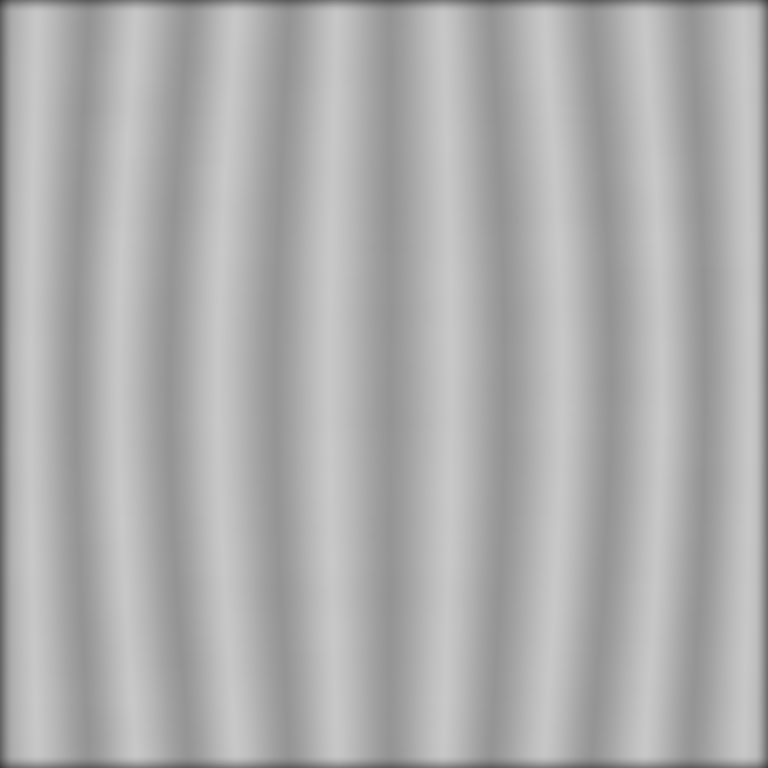
Write a Shadertoy shader that draws this texture.

```glsl
// Soft grey vertical folds that bow outwards at mid height, inside a blurred dark rim.

const float PI = 3.14159265;
const float FOLD_WIDTH = 0.1302;   // spacing of the folds at top and bottom
const float FOLD_CENTRE = 0.508;   // the straight valley
const float BOW_AMOUNT = 0.027;    // largest sideways shift
const float BOW_SPAN = 0.521;      // distance at which the shift returns to zero
const float CREST_PLACE = 0.525;   // crest between two valleys, leaning outwards
const float RIM_WIDTH = 0.017;
const float RIM_FLOOR = 0.22;      // darkest the blurred rim would become
const vec3 VALLEY = vec3(0.582);
const vec3 MIDTONE = vec3(0.682);
const vec3 CREST = vec3(0.780);

// Sine-free hash, 0 to 1
float hash21(vec2 p) {
    vec3 q = fract(vec3(p.xyx) * 0.1031);
    q += dot(q, q.yzx + 33.33);
    return fract((q.x + q.y) * q.z);
}

// Smooth value noise, 0 to 1
float valueNoise(vec2 p) {
    vec2 cell = floor(p);
    vec2 f = fract(p);
    f = f * f * (3.0 - 2.0 * f);
    float low = mix(hash21(cell), hash21(cell + vec2(1.0, 0.0)), f.x);
    float high = mix(hash21(cell + vec2(0.0, 1.0)), hash21(cell + 1.0), f.x);
    return mix(low, high, f.y);
}

// Undo the bow by fixed-point iteration; returns the offset on straight folds
float straighten(float x, float y) {
    float swell = pow(max(sin(PI * y), 0.0), 1.15);
    float bow = BOW_AMOUNT * mix(0.06, 1.0, swell);
    float offset = x;
    for (int i = 0; i < 4; i++) {
        offset = x - bow * sin(PI * offset / BOW_SPAN);
    }
    return offset;
}

// Fold height: 0 in the valley, 1 on the crest, between a triangle and a cosine
float foldHeight(float phase, float crest) {
    float p = fract(phase);
    float triangle = min(p / crest, (1.0 - p) / (1.0 - crest));
    float wave = 0.5 - 0.5 * cos(PI * triangle);
    return mix(triangle, wave, 0.5);
}

vec3 foldColour(float height) {
    vec3 lower = mix(VALLEY, MIDTONE, clamp(height * 2.0, 0.0, 1.0));
    return mix(lower, CREST, clamp(height * 2.0 - 1.0, 0.0, 1.0));
}

// Faint cloth unevenness: broad bands, and fine upright and level threads
float clothGrain(vec2 uv) {
    float bands = valueNoise(uv * vec2(7.0, 22.0)) - 0.5;
    float upright = valueNoise(uv * vec2(110.0, 10.0) + 17.0) - 0.5;
    float level = valueNoise(uv * vec2(12.0, 90.0) + 41.0) - 0.5;
    return 0.009 * bands + 0.003 * upright + 0.003 * level;
}

// Soft darkening towards each border
float rimShade(vec2 uv, float width, float darkest) {
    vec2 edge = min(uv, 1.0 - uv);
    vec2 fade = mix(vec2(darkest), vec2(1.0), smoothstep(-width, width, edge));
    return fade.x * fade.y;
}

void mainImage(out vec4 fragColor, in vec2 fragCoord) {
    vec2 uv = fragCoord / iResolution.xy;

    // Folds, mirrored about the straight valley
    float offset = straighten(uv.x - FOLD_CENTRE, uv.y);
    float height = foldHeight(abs(offset) / FOLD_WIDTH, CREST_PLACE);
    vec3 colour = foldColour(height);

    // Wear and rim
    colour += clothGrain(uv);
    colour *= rimShade(uv, RIM_WIDTH, RIM_FLOOR);

    fragColor = vec4(colour, 1.0);
}
```
